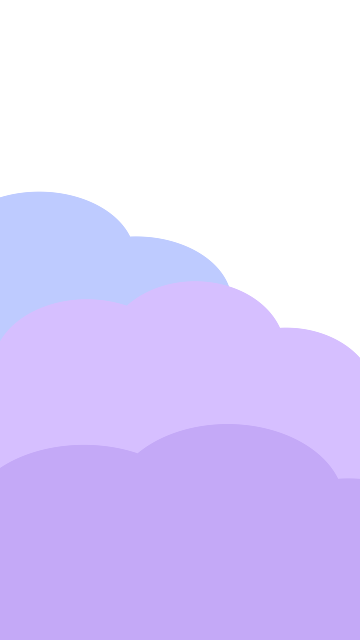
Give the GLSL for this background, as a Shadertoy shader.

```glsl
// Three flat layers of pastel clouds, blue to violet, rising on the left of a white sky.

// Signed distance to a puff: an elliptical dome given by its crown, filled straight down.
float puff(vec2 p, vec2 crown, vec2 radii) {
    vec2 d = p - crown + vec2(0.0, radii.y);
    d.y = max(d.y, 0.0);
    vec2 unit = d / radii;
    return (dot(unit, unit) - 1.0) / (2.0 * max(length(unit / radii), 1e-3));
}

// Union of three puffs.
float cloud(float a, float b, float c) {
    return min(a, min(b, c));
}

void mainImage(out vec4 fragColor, in vec2 fragCoord) {
    // The canvas spans 9 by 16 units.
    vec2 p = fragCoord / iResolution.xy * vec2(9.0, 16.0);
    float soft = 4.5 / iResolution.x;

    // Distances to the layers, back to front
    float back = min(puff(p, vec2(0.98, 11.21), vec2(2.4, 1.65)),
                     puff(p, vec2(3.40, 10.09), vec2(2.4, 1.66)));
    float middle = cloud(puff(p, vec2(2.17, 8.52), vec2(2.35, 1.71)),
                         puff(p, vec2(4.88, 8.97), vec2(2.25, 1.75)),
                         puff(p, vec2(7.15, 7.81), vec2(2.25, 1.75)));
    float front = cloud(puff(p, vec2(2.10, 4.88), vec2(2.92, 1.90)),
                        puff(p, vec2(5.69, 5.40), vec2(2.92, 2.02)),
                        puff(p, vec2(8.71, 4.04), vec2(2.92, 2.02)));

    // Paint over white with smooth edges
    vec3 color = vec3(1.0);
    color = mix(color, vec3(0.745, 0.796, 1.0), smoothstep(soft, -soft, back));
    color = mix(color, vec3(0.839, 0.749, 1.0), smoothstep(soft, -soft, middle));
    color = mix(color, vec3(0.769, 0.663, 0.969), smoothstep(soft, -soft, front));
    fragColor = vec4(color, 1.0);
}
```
